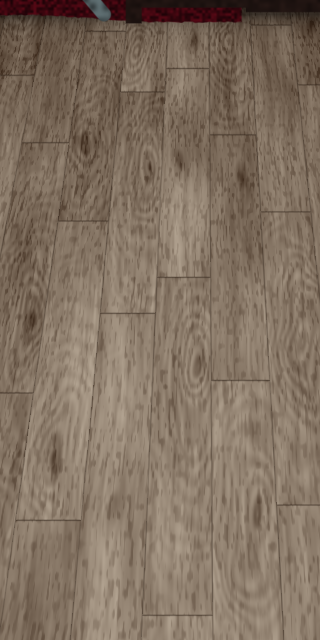
Reproduce this texture procedurally as a WebGL 1 fragment shader.

```glsl
precision highp float;
// Grey-brown oak plank floor receding upward under a rug and dark furniture.
// A perspective map gives each plank its own cell and staggered end joint;
// stretched noise draws pores and stains, warped ellipses draw growth rings.
uniform vec2 u_resolution;

const vec3 DARK_OAK = vec3(0.36, 0.29, 0.23);
const vec3 PALE_OAK = vec3(0.66, 0.60, 0.53);
const vec3 SEAM = vec3(0.20, 0.15, 0.11);
const vec3 RUG = vec3(0.25, 0.025, 0.06);
const vec3 SOFA = vec3(0.11, 0.07, 0.06);
const vec3 CLOTH = vec3(0.30, 0.35, 0.36);

const vec2 VANISH = vec2(0.638, -2.55); // where the seams converge
const float PLANK_SLOPE = 0.049;        // plank width per unit of depth
const float PLANK_ROWS = 14.47;         // plank lengths per inverse depth

float hash(vec2 p) {
  vec3 q = fract(vec3(p.xyx) * vec3(0.1031, 0.1030, 0.0973));
  q += dot(q, q.yzx + 33.33);
  return fract((q.x + q.y) * q.z);
}

float noise(vec2 p) {
  vec2 i = floor(p);
  vec2 f = fract(p);
  f = f * f * (3.0 - 2.0 * f);
  float low = mix(hash(i), hash(i + vec2(1.0, 0.0)), f.x);
  float high = mix(hash(i + vec2(0.0, 1.0)), hash(i + vec2(1.0, 1.0)), f.x);
  return mix(low, high, f.y);
}

float boxMask(vec2 p, vec2 lo, vec2 hi, float blur) {
  vec2 d = abs(p - 0.5 * (lo + hi)) - 0.5 * (hi - lo);
  return 1.0 - smoothstep(-blur, blur, max(d.x, d.y));
}

float capsule(vec2 p, vec2 a, vec2 b, float radius) {
  vec2 ab = b - a;
  float t = clamp(dot(p - a, ab) / dot(ab, ab), 0.0, 1.0);
  return length(p - a - ab * t) - radius;
}

float lineMask(float d, float width, float blur) {
  return 1.0 - smoothstep(width - blur, width + blur, d);
}

// Nested growth rings, with a dark knot on some planks.
float ringTone(vec2 uv, vec2 id) {
  vec2 heart = vec2(0.25 + 0.5 * hash(id + 3.1), 0.15 + 0.7 * hash(id + 7.7));
  vec2 d = (uv - heart) * vec2(1.0, 1.7);
  d.x += 0.06 * sin(uv.y * 15.0 + hash(id) * 6.3);
  float r = length(d);
  float warp = noise(uv * vec2(3.0, 9.0) + id * 17.0);
  float rings = sin(6.283 * (r * 9.0 + warp * 1.6));
  float figure = smoothstep(0.25, 0.95, hash(id + 11.3));
  float knot = step(0.6, hash(id + 5.9)) * exp(-r * r * 130.0);
  return rings * mix(0.04, 0.17, figure) * exp(-r * 1.2) - 0.55 * knot;
}

// Broad stains, long streaks and short dark pores along the plank.
float fibreTone(vec2 uv, vec2 id) {
  vec2 p = uv + id * vec2(7.3, 13.7) + 200.0;
  p.x += 0.02 * sin(uv.y * 11.0 + hash(id) * 6.3);
  float stain = noise(p * vec2(2.2, 3.2)) - 0.5;
  float streak = noise(p * vec2(9.0, 4.0)) - 0.5;
  float fibre = noise(p * vec2(24.0, 12.0)) - 0.5;
  float pores = smoothstep(0.5, 0.9, noise(p * vec2(33.0, 42.0)));
  float wear = 0.5 + noise(p * vec2(3.0, 5.0) + 41.0);
  return 0.42 * stain + 0.24 * streak + 0.28 * fibre - 0.26 * pores * wear + 0.06;
}

// Room light: bright in the near centre, dim at the far end and sides.
float roomLight(vec2 p) {
  float near = smoothstep(0.0, 1.5, p.y);
  float side = abs(p.x - 0.55);
  return 0.40 + 0.38 * near - 0.75 * side * side - 0.2 * exp(-p.y * 7.0);
}

vec3 plankFloor(vec2 p, float pixel) {
  float depth = p.y - VANISH.y;
  float width = PLANK_SLOPE * depth;
  float across = (p.x - VANISH.x) / width - 0.12;
  float column = floor(across);
  float stagger = fract(0.87 - 0.365 * column + 0.5 * step(column, -1.5));
  float along = PLANK_ROWS / depth - stagger;
  vec2 id = vec2(column, floor(along)) + 20.0;
  vec2 uv = fract(vec2(across, along));

  float tone = roomLight(p) + 0.18 * (hash(id) - 0.5);
  tone += fibreTone(uv, id) + ringTone(uv, id);
  vec3 color = mix(DARK_OAK, PALE_OAK, clamp(tone, -0.45, 1.2));

  // Distances to the seams, brought back to canvas units.
  vec2 edge = min(uv, 1.0 - uv) * vec2(width, depth * depth / PLANK_ROWS);
  float seam = lineMask(edge.x, 0.0016, pixel) * (0.25 + 0.4 * noise(vec2(column, along * 9.0) + 50.0));
  float joint = lineMask(edge.y, 0.0018, pixel) * 0.6;
  return mix(color, SEAM, max(seam, joint));
}

void main() {
  vec2 p = gl_FragCoord.xy / u_resolution;
  p = vec2(p.x, 2.0 - 2.0 * p.y); // y runs from the far edge to the near one
  float pixel = 1.0 / u_resolution.x;

  vec3 color = plankFloor(p, pixel);
  color *= 1.0 - 0.5 * exp(-max(p.y - 0.045, 0.0) * 38.0);

  // Rug with a tufted edge, then cloth, sofa and its leg.
  float rugEdge = 0.045 + 0.022 * smoothstep(0.1, 0.5, p.x) + 0.005 * noise(p * 90.0);
  vec3 pile = RUG * (0.45 + 0.9 * noise(p * 110.0));
  color = mix(color, pile, boxMask(p, vec2(-0.1, -0.1), vec2(0.755, rugEdge), pixel));
  float cloth = capsule(p, vec2(0.27, -0.02), vec2(0.325, 0.045), 0.022);
  color = mix(color, CLOTH * (0.7 + 0.6 * noise(p * 45.0)), lineMask(cloth, 0.0, pixel));
  float sofa = boxMask(p, vec2(0.42, -0.1), vec2(1.1, 0.024 + 0.014 * step(0.77, p.x)), pixel);
  float leg = boxMask(p, vec2(0.393, -0.1), vec2(0.443, 0.073), pixel);
  color = mix(color, SOFA * (0.8 + 0.5 * noise(p * 60.0)), max(sofa, leg));
  gl_FragColor = vec4(color, 1.0);
}
```
